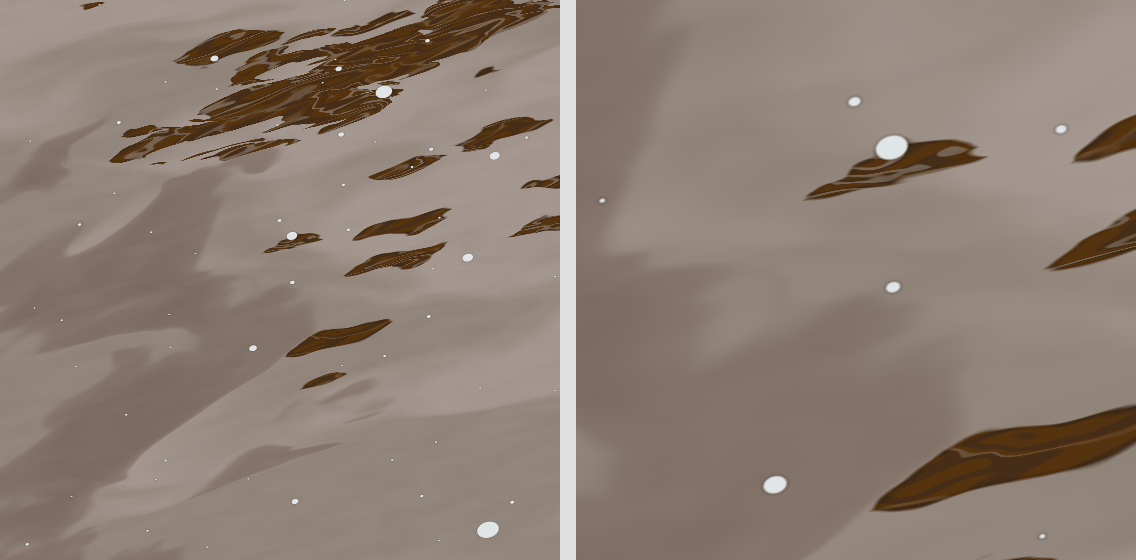
Left, the full canvas; right, a detail of the centre.
This texture is drawn by a WebGL 1 fragment shader. Its source:

```glsl
precision highp float;
// Draws muddy river water with brown streaked slicks, soft shadows and flecks of foam.

uniform vec2 u_resolution;

#define TILT 0.28
#define SHADOW_TILT 0.62
#define SLICK_CENTRE vec2(0.60, 0.865)
#define SLICK_SIZE vec2(0.42, 0.058)
#define SLICK_CELL vec2(0.25, 0.088)
#define EDGE 0.0015
#define SILT vec3(0.57, 0.52, 0.48)
#define PALE vec3(0.64, 0.59, 0.56)
#define SHADE vec3(0.485, 0.415, 0.375)
#define AMBER vec3(0.335, 0.20, 0.055)
#define PEAT vec3(0.27, 0.175, 0.09)
#define FOAM vec3(0.88, 0.90, 0.91)

vec2 hash2(vec2 c) {
  return fract(sin(vec2(dot(c, vec2(127.1, 311.7)), dot(c, vec2(269.5, 183.3)))) * 43758.5);
}

// Coordinates along (x) and across (y) a flow direction.
vec2 flow(vec2 p, float angle) {
  float c = cos(angle), s = sin(angle);
  return vec2(c * p.x + s * p.y, c * p.y - s * p.x);
}

// Layered, bent sines, roughly -0.9 to 0.9.
float ripples(vec2 p) {
  float sum = 0.0, gain = 0.5;
  for (int i = 0; i < 4; i++) {
    p = mat2(0.8, 0.6, -0.6, 0.8) * p * 1.7 + 1.3;
    sum += gain * sin(p.x + 1.6 * sin(p.y));
    gain *= 0.5;
  }
  return sum;
}

// Signed distance to a pointed lens, measured across the flow.
float lens(vec2 p, vec2 size) {
  float u = p.x / size.x;
  return abs(p.y) - size.y * (1.0 - u * u);
}

// How likely a small slick is at a place: the right half and the top edge.
float slickChance(vec2 p) {
  float right = smoothstep(0.38, 0.62, p.x) * smoothstep(0.28, 0.38, p.y);
  return max(0.8 * right, 0.5 * smoothstep(0.88, 0.95, p.y));
}

// Small slicks scattered on a jittered grid laid along the flow.
float scatteredSlicks(vec2 q) {
  float d = 1.0;
  vec2 base = floor(q / SLICK_CELL);
  for (int j = -1; j <= 1; j++) {
    for (int i = -1; i <= 1; i++) {
      vec2 cell = base + vec2(float(i), float(j));
      vec2 r = hash2(cell), k = hash2(cell + 37.0);
      vec2 centre = (cell + 0.25 + 0.5 * r) * SLICK_CELL;
      if (k.x < slickChance(flow(centre, -TILT))) {
        vec2 size = mix(vec2(0.03, 0.006), vec2(0.12, 0.020), k.y);
        d = min(d, lens(q - centre, size));
      }
    }
  }
  return d;
}

// Distance to the nearest oval fleck; radii run from lo to hi, mostly small.
float flecks(vec2 p, float cellSize, float lo, float hi, float chance) {
  float d = 1.0;
  vec2 base = floor(p / cellSize);
  for (int j = -1; j <= 1; j++) {
    for (int i = -1; i <= 1; i++) {
      vec2 cell = base + vec2(float(i), float(j));
      vec2 k = hash2(cell + 91.0 + hi * 1000.0);
      vec2 centre = (cell + 0.15 + 0.7 * hash2(cell + 53.0)) * cellSize;
      vec2 offset = flow(p - centre, TILT) * vec2(1.0, 1.4);
      if (k.x < chance) d = min(d, length(offset) - mix(lo, hi, k.y * k.y * k.y));
    }
  }
  return d;
}

void main() {
  vec2 p = gl_FragCoord.xy / min(u_resolution.x, u_resolution.y);
  vec2 q = flow(p, TILT);

  // Silt water with pale sheen, broken into long thin wisps.
  float sheen = ripples(flow(p, 0.25) * vec2(1.8, 6.5));
  float wisp = ripples(flow(p, 0.32) * vec2(4.0, 16.0) + 1.5 * sheen);
  float pale = 0.8 * sheen + 0.45 * wisp + 0.7 * (p.y - 0.62);
  vec3 color = mix(SILT, PALE, smoothstep(-0.35, 0.5, pale));

  // Shadows with feathered edges gathered in the lower left.
  float cloud = ripples(flow(p, SHADOW_TILT) * vec2(3.5, 11.0) + 0.4 * wisp);
  float reach = 0.22 - length((p - vec2(0.14, 0.26)) * vec2(0.9, 0.7));
  float depth = reach + 0.36 * cloud + 0.08 * wisp;
  float shadow = 0.65 * smoothstep(-0.03, 0.06, depth) + 0.35 * smoothstep(0.0, 0.3, depth);
  color = mix(color, SHADE, 0.95 * shadow);
  color += 0.010 * ripples(q * vec2(14.0, 60.0) + wisp);

  // Slick outlines: one broad band torn into strands, and smaller lenses.
  float tear = ripples(q * vec2(7.0, 36.0));
  float strand = ripples(q * vec2(10.0, 75.0) + 1.2 * tear);
  float band = lens(flow(p - SLICK_CENTRE, TILT + 0.08), SLICK_SIZE);
  band += 0.045 * tear + 0.032 * strand;
  float small = scatteredSlicks(q + 0.004 * sin(q.yx * 45.0)) + 0.006 * tear + 0.006 * strand;
  float inside = min(band, small);
  float slick = 1.0 - smoothstep(-EDGE, EDGE, inside);

  // Long swirled streaks inside the slicks, with glints of reflected sky.
  float swirl = ripples(q * vec2(8.0, 48.0) + 4.0 + 0.6 * tear);
  vec3 brown = mix(PEAT, AMBER, smoothstep(-0.6, 0.4, sin(swirl * 14.0)));
  float gleam = smoothstep(0.5, 0.95, sin(swirl * 12.0 + 4.0 * strand));
  brown = mix(brown, SILT, 0.62 * gleam * smoothstep(-0.7, 0.1, swirl));
  brown *= 0.85 + 0.15 * smoothstep(0.0, 0.005, -inside);
  color = mix(color, brown, slick);

  // Foam with a thin dark rim.
  float foam = min(flecks(p, 0.16, 0.005, 0.022, 0.3), flecks(p, 0.08, 0.0016, 0.0045, 0.3));
  color *= 1.0 - 0.15 * (1.0 - smoothstep(0.0, 0.003, foam));
  color = mix(color, FOAM, 1.0 - smoothstep(-0.0012, 0.0012, foam));

  gl_FragColor = vec4(color, 1.0);
}
```
